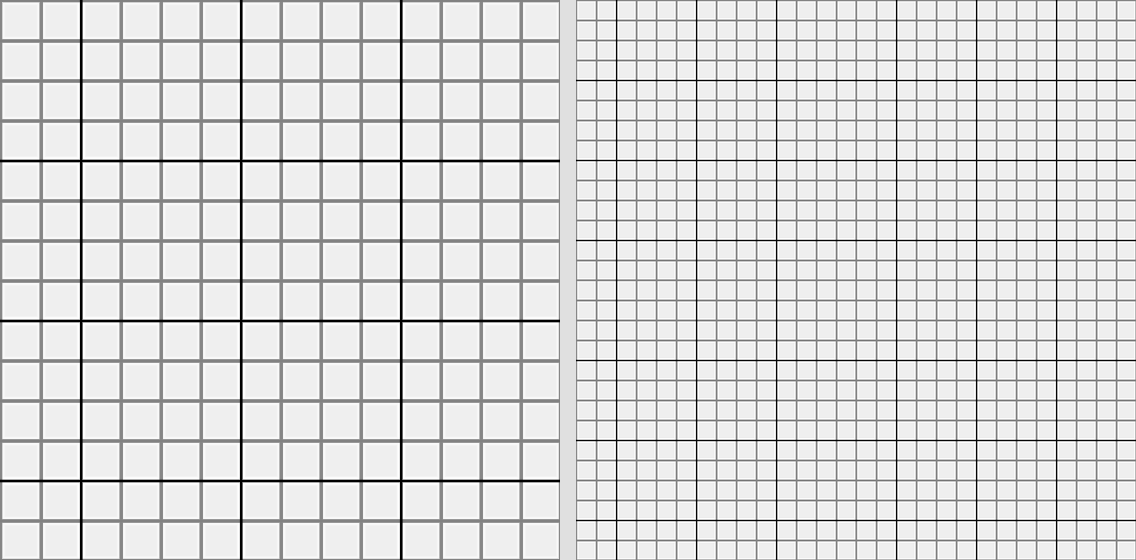
Left, the tile; right, the same tile 2 across and 2 down.
Write a Shadertoy shader that draws this pattern.

```glsl
// Square graph-paper grid: soft grey lines with pale rims, and black lines every fourth cell.
#define CELLS 14.0
#define MAJOR_STEP 4.0
#define MAJOR_FIRST 2.0
#define GRID_SHIFT vec2(0.0022, -0.0018)
#define EDGE_SHIFT vec2(0.0010, -0.0010)
#define MINOR_HALF 0.0032
#define MAJOR_HALF 0.0024
#define EDGE_SOFT 0.0012
#define RIM_REACH 0.0095
#define PAPER_COLOR vec3(0.937)
#define MINOR_COLOR vec3(0.515)

// Coverage of a line with softened sides.
vec2 lineCoverage(vec2 dist, float halfWidth, vec2 soft) {
    return 1.0 - smoothstep(vec2(halfWidth) - soft, vec2(halfWidth) + soft, dist);
}

float eitherAxis(vec2 mask) {
    return max(mask.x, mask.y);
}

void mainImage(out vec4 fragColor, in vec2 fragCoord) {
    vec2 uv = fragCoord / iResolution.xy;
    vec2 soft = max(vec2(EDGE_SOFT), 0.5 / iResolution.xy);

    // Nearest line on each axis; the line on the canvas edge straddles it.
    vec2 nearest = floor(uv * CELLS + 0.5);
    vec2 index = mod(nearest, CELLS);
    vec2 shift = mix(EDGE_SHIFT, GRID_SHIFT, step(0.5, index));
    vec2 dist = abs(uv - nearest / CELLS - shift);
    vec2 isMajor = 1.0 - step(0.5, abs(mod(index, MAJOR_STEP) - MAJOR_FIRST));

    // Pale rim fading into the paper, brighter beside black lines.
    vec2 rim = 1.0 - smoothstep(vec2(0.5 * RIM_REACH), vec2(RIM_REACH), dist);
    vec2 rimLight = rim * mix(vec2(0.045), vec2(0.063), isMajor);
    vec3 color = PAPER_COLOR + eitherAxis(rimLight);

    // Grey lines, slightly darker across than down.
    vec2 minor = lineCoverage(dist, MINOR_HALF, soft) * (1.0 - isMajor);
    float tone = minor.x > minor.y ? 0.01 : -0.01;
    color = mix(color, MINOR_COLOR + tone, eitherAxis(minor));

    // Black lines over everything.
    vec2 major = lineCoverage(dist, MAJOR_HALF, soft) * isMajor;
    color *= 1.0 - eitherAxis(major);

    fragColor = vec4(color, 1.0);
}
```
